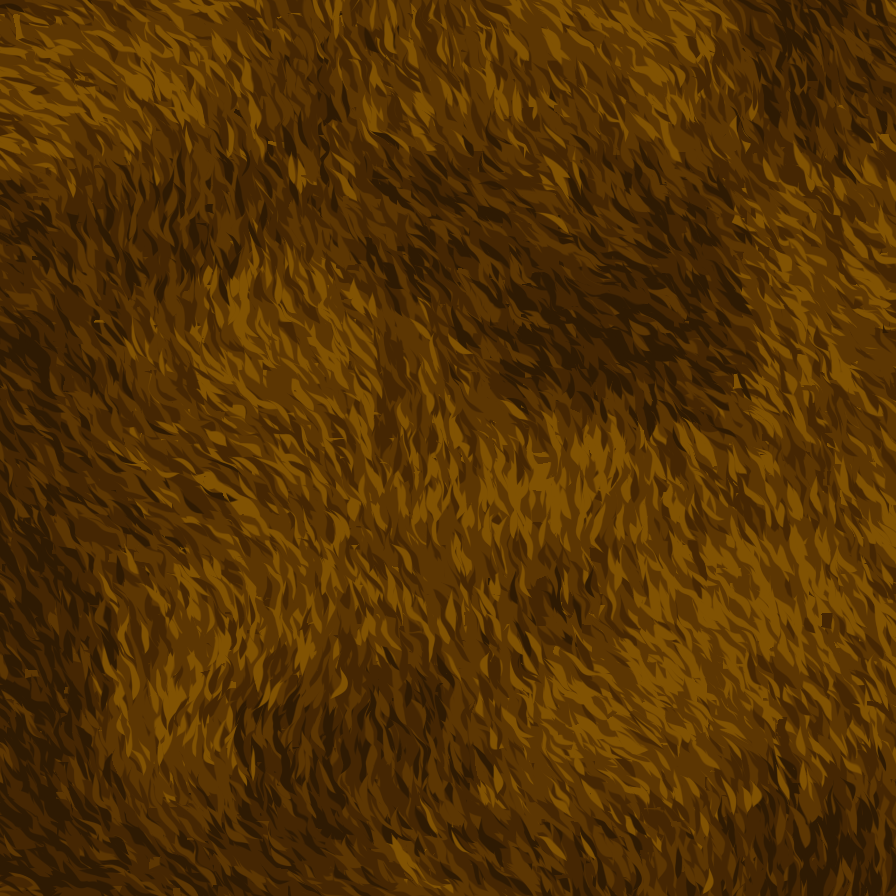
Reproduce this texture procedurally as a three.js fragment shader.

```glsl
varying vec2 vUv;

float hash(vec2 p) {
  return fract(sin(dot(p, vec2(127.1, 311.7))) * 43758.5453);
}

float noise(vec2 p) {
  vec2 i = floor(p), f = fract(p);
  f = f * f * (3.0 - 2.0 * f);
  return mix(mix(hash(i), hash(i + vec2(1.0, 0.0)), f.x),
             mix(hash(i + vec2(0.0, 1.0)), hash(i + 1.0), f.x), f.y);
}

// Broad light and dark areas of the coat, centred on zero
float patchTone(vec2 p) {
  return 0.75 * (noise(p * 7.0 + 3.7) - 0.5);
}

// Combing direction, mostly falling to the right
float furAngle(vec2 p) {
  return -0.9 + 1.4 * (noise(p * 4.0 + 21.3) - 0.5) + 0.8 * (noise(p * 9.0 + 5.9) - 0.5);
}

// Four flat browns
vec3 furColor(float tone) {
  vec3 color = mix(vec3(0.18, 0.10, 0.01), vec3(0.27, 0.15, 0.01), step(0.19, tone));
  color = mix(color, vec3(0.36, 0.21, 0.01), step(0.49, tone));
  return mix(color, vec3(0.50, 0.32, 0.01), step(0.82, tone));
}

// Coverage of a bent, tapered hair; p is relative to its centre
float hairMask(vec2 p, float angle, float halfLength, float halfWidth, float bend, float blur) {
  float c = cos(angle), s = sin(angle);
  float along = (c * p.x + s * p.y) / halfLength;
  float across = c * p.y - s * p.x + bend * (along * along - 0.4);
  float taper = halfWidth * (1.0 - along * along) * (1.0 + 0.4 * along);
  return smoothstep(-blur, blur, taper - abs(across));
}

void main() {
  // Slight warp makes the outlines uneven
  vec2 uv = vUv + 0.007 * (vec2(noise(vUv * 55.0), noise(vUv * 55.0 + 31.0)) - 0.5);
  float flow = furAngle(uv);
  vec3 color = vec3(0.0);
  float uncovered = 1.0;

  // Thin contrasting hairs first, then wide muted hairs behind them
  for (int layer = 0; layer < 12; layer++) {
    if (uncovered < 0.01) break;
    float depth = float(layer) / 11.0;
    float cells = mix(30.0, 23.0, depth);
    vec2 grid = uv * cells + float(layer) * vec2(7.37, 3.61);
    vec2 home = floor(grid - 0.5);
    for (int i = 0; i < 4; i++) {
      vec2 cell = home + vec2(mod(float(i), 2.0), floor(float(i) / 2.0));
      vec2 seed = cell + float(layer) * 17.3;
      vec2 rnd = vec2(hash(seed), hash(seed + 41.7));
      vec2 center = cell + 0.2 + 0.6 * rnd;
      vec4 trait = fract(rnd.xyxy * vec4(37.0, 53.0, 71.0, 29.0));
      float angle = flow + 0.7 * (trait.x - 0.5);
      float halfWidth = mix(0.11, 0.15, depth) * mix(0.6, 1.2, trait.z);
      float mask = hairMask(grid - center, angle, mix(0.42, 0.68, trait.y), halfWidth,
                            0.3 * (trait.w - 0.5), 0.0011 * cells);
      if (mask > 0.0) {
        vec2 root = uv + (center - grid) / cells;
        float tone = 0.8 * (fract(rnd.x * 19.0 + rnd.y * 43.0) - 0.5) + patchTone(root);
        color += uncovered * mask * furColor(0.5 + tone * mix(1.15, 0.75, depth));
        uncovered *= 1.0 - mask;
      }
    }
  }

  // Undercoat in the gaps
  color += uncovered * furColor(0.49 + patchTone(uv));
  gl_FragColor = vec4(color, 1.0);
}
```
